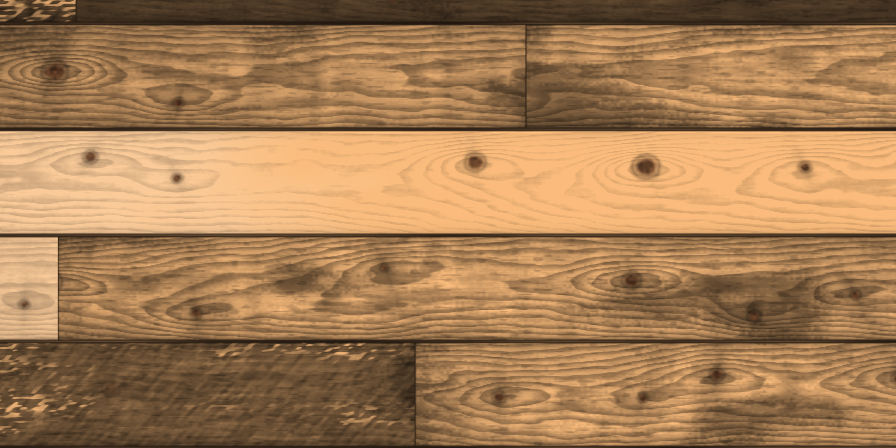
This texture is drawn by a WebGL 2 fragment shader. Its source:

```glsl
#version 300 es
precision highp float;
// Wall of weathered horizontal pine boards with grain, knots, stains and dark seams.
uniform vec2 u_resolution;
out vec4 fragColor;

const float BOARD_HEIGHT = 0.2367;
const float FIRST_SEAM = 0.052;
const float KNOT_SPACING = 0.31;
const vec3 WOOD = vec3(1.0, 0.75, 0.495);
const vec3 PALE_WOOD = vec3(1.0, 0.81, 0.61);
const vec3 KNOT_CORE = vec3(0.30, 0.18, 0.11);
const vec3 SEAM = vec3(0.13, 0.09, 0.06);

// Per row, top to bottom: butt joint position, brightness left and right of it
const float JOINT[5] = float[5](0.17, 1.174, -1.0, 0.130, 0.927);
const float LEFT_TONE[5] = float[5](0.50, 0.70, 0.99, 0.99, 0.45);
const float RIGHT_TONE[5] = float[5](0.31, 0.77, 0.99, 0.76, 0.78);

float hash(vec2 p) {
  vec3 q = fract(vec3(p.xyx) * 0.1031);
  q += dot(q, q.yzx + 33.33);
  return fract((q.x + q.y) * q.z);
}

float noise(vec2 p) {
  vec2 i = floor(p), f = fract(p);
  f = f * f * (3.0 - 2.0 * f);
  return mix(mix(hash(i), hash(i + vec2(1, 0)), f.x),
             mix(hash(i + vec2(0, 1)), hash(i + vec2(1, 1)), f.x), f.y);
}

float fbm(vec2 p) {
  float sum = 0.0, gain = 0.5;
  for (int i = 0; i < 4; i++) {
    sum += gain * noise(p);
    p = p * 2.03 + 17.1;
    gain *= 0.5;
  }
  return sum / 0.9375;
}

float line(float d, float halfWidth, float px) {
  return 1.0 - smoothstep(halfWidth - px, halfWidth + px, abs(d));
}

// Scattered knots: x = core, y = dark rim, z = grain displacement, w = smudge
vec4 knots(vec2 q, float seed, float px) {
  vec4 k = vec4(0.0);
  float cell = floor(q.x / KNOT_SPACING);
  for (float i = -1.0; i <= 1.0; i++) {
    vec2 id = vec2(cell + i + 20.0, seed);
    float present = step(0.25, hash(id + 3.7));
    vec2 center = vec2(cell + i + 0.15 + 0.7 * hash(id), 0.2 + 0.6 * hash(id + 9.2));
    vec2 d = q - center * vec2(KNOT_SPACING, BOARD_HEIGHT);
    float radius = mix(0.009, 0.026, pow(hash(id + 5.3), 1.6));
    float r = length(d * vec2(0.85, 1.0)) + 0.006 * (fbm(q * 60.0 + seed) - 0.5);
    float core = 1.0 - smoothstep(radius * 0.5 - px, radius * 0.9 + px, r);
    float rim = line(r - radius, radius * 0.1, px + 0.004);
    float bump = exp(-dot(d * vec2(9.0, 26.0), d * vec2(9.0, 26.0)));
    float slant = d.x + (hash(id + 1.9) - 0.5) * d.y;
    float smudge = exp(-abs(slant) * 40.0 - abs(d.y) * 22.0);
    k += present * vec4(core, rim, bump * radius * 190.0, smudge);
  }
  return k;
}

// Nested arches of growth rings, bent around the knots
float growthRings(float x, float across, float seed, float bump) {
  float c = across - 0.5 + 0.2 * (noise(vec2(x * 1.7, seed)) - 0.5);
  float h = 20.0 * c * c - 3.0 * x + 5.0 * noise(vec2(x * 1.3, seed + 4.0));
  h += 2.2 * fbm(vec2(x * 5.0, across * 4.0 + seed)) - bump;
  float f = fract(h);
  float profile = smoothstep(0.2, 0.85, f) * (1.0 - smoothstep(0.88, 1.0, f));
  return mix(profile, 0.35, smoothstep(0.45, 1.0, fwidth(h)));
}

// Diagonal saw marks and pale torn fibres of an unplaned board
float roughness(vec2 p, float seed) {
  float saw = noise(vec2(p.x * 90.0 + p.y * 80.0, p.y * 45.0 + seed)) - 0.5;
  float flakes = smoothstep(0.52, 0.85, noise(vec2(p.x * 70.0 + p.y * 75.0, p.y * 170.0)));
  float patches = smoothstep(0.38, 0.68, fbm(vec2(p.x * 3.0, p.y * 14.0 + seed)));
  return 0.13 * saw + 0.45 * flakes * patches;
}

void main() {
  float px = 1.0 / u_resolution.y;
  vec2 p = vec2(gl_FragCoord.x, u_resolution.y - gl_FragCoord.y) * px;

  // Board lookup
  float t = (p.y - FIRST_SEAM) / BOARD_HEIGHT + 1.0;
  int row = clamp(int(floor(t)), 0, 4);
  float across = t - float(row);
  float fromJoint = p.x - JOINT[row];
  float side = step(0.0, fromJoint);
  float tone = mix(LEFT_TONE[row], RIGHT_TONE[row], side);
  float seed = float(row) * 7.3 + side * 3.1 + 2.0;
  float light = smoothstep(0.80, 0.95, tone);
  float rough = 1.0 - smoothstep(0.50, 0.60, tone);

  // Grain, fibres and weathering as brightness
  vec4 knot = knots(vec2(p.x, across * BOARD_HEIGHT), seed, px) * (1.0 - 0.6 * rough);
  float rings = growthRings(p.x, across, seed, knot.z);
  float fibre = fbm(vec2(p.x * 10.0, p.y * 130.0 + seed)) - 0.5;
  float pores = smoothstep(0.62, 0.9, noise(vec2(p.x * 40.0, p.y * 210.0 + seed)));
  float speckle = noise(p * vec2(150.0, 190.0)) - 0.5;
  float cloud = fbm(vec2(p.x * 3.0, across * 2.0 + seed * 5.0));
  float bands = noise(vec2(p.x * 30.0, across * 1.5 + seed)) - 0.5;
  float ragged = cloud + 0.22 * fibre + 0.12 * speckle;
  float stain = smoothstep(0.56, 0.84, ragged + 0.22 * exp(-abs(fromJoint) * 7.0));
  float edge = pow(abs(across * 2.0 - 1.0), 5.0);
  float v = tone * (1.0 + 0.35 * (cloud - 0.5) * (1.0 - 0.6 * light));
  v *= 1.0 - mix(0.30, 0.14, light) * (rings - 0.3) * (1.0 - 0.6 * rough);
  v *= 1.0 + mix(0.38, 0.12, light) * fibre + mix(0.15, 0.04, light) * bands;
  v *= 1.0 + mix(0.12, 0.04, light) * speckle - mix(0.16, 0.04, light) * pores;
  v *= 1.0 - (1.0 - light) * (0.46 * stain + 0.16 * edge);
  v *= 1.0 - mix(0.42, 0.20, light) * min(knot.w, 1.0);
  v *= 1.04 - 0.08 * (p.x - 1.15) * (p.x - 1.15);
  v += rough * roughness(p, seed) * smoothstep(0.33, 0.45, tone);

  // Colour, with bleached areas on the light boards
  float bleach = light * smoothstep(0.95, 0.35, p.x + 0.5 * (cloud - 0.5));
  vec3 color = min(v, 0.98) * mix(WOOD, PALE_WOOD, bleach);
  color *= 1.0 - 0.35 * min(knot.y, 1.0);
  color = mix(color, KNOT_CORE * (0.6 + 0.9 * noise(p * 130.0)), 0.85 * min(knot.x, 1.0));

  // Butt joints, bevels and seams: two dark edges around a brown groove
  float s = (t - round(t)) * BOARD_HEIGHT;
  color = mix(color, SEAM, line(fromJoint, 0.0015, px) * mix(0.7, 0.3, light));
  color *= 1.0 - 0.25 * exp(-abs(s) * 130.0);
  color += 0.20 * WOOD * line(s - 0.0075, 0.0014, px) * noise(vec2(p.x * 6.0, seed));
  float wear = noise(vec2(p.x * 4.0, round(t) * 5.0));
  color = mix(color, mix(SEAM, 0.36 * WOOD, wear), line(s, 0.0030, px));
  color = mix(color, SEAM, 0.8 * line(abs(s) - 0.0030, 0.0010, 0.7 * px));
  fragColor = vec4(clamp(color, 0.0, 1.0), 1.0);
}
```
